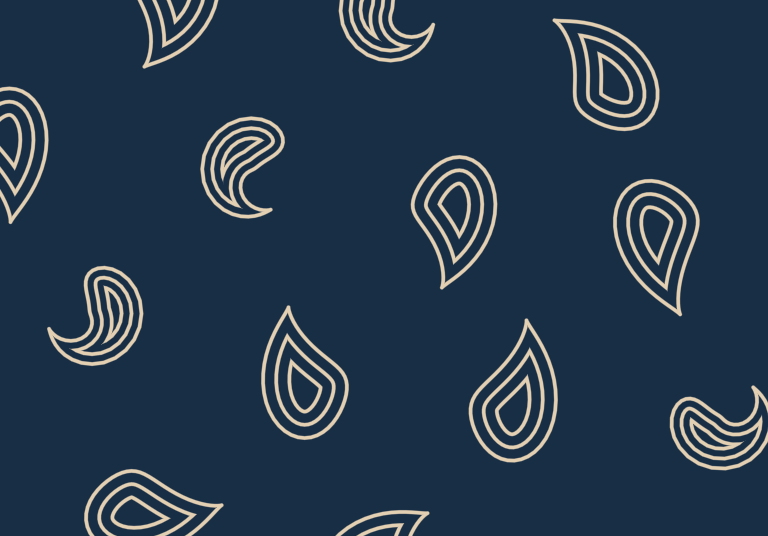
Write a Shadertoy shader that draws this pattern.

```glsl
// Cream paisley outlines scattered on navy: each motif is a teardrop polygon bent
// along an arc, and its signed distance gives three nested strokes.
// Motifs sit on a skewed lattice with hashed turn, bend and offset.

const vec3 NAVY  = vec3(0.09, 0.18, 0.27);
const vec3 CREAM = vec3(0.89, 0.81, 0.70);

const mat2  LATTICE = mat2(0.405, -0.062, 0.132, -0.338); // step vectors, canvas heights
const vec2  ORIGIN  = vec2(0.437, 0.656);
const float JITTER  = 0.035;
const float REACH   = 0.19;    // no motif extends beyond this radius
const float STROKE  = 0.0035;  // half line width
const float LENGTH  = 0.124;   // half length of a teardrop
const float WIDTH   = 0.112;
const float TAPER   = 1.6;     // higher gives a thinner tail
const float GAP     = 0.0245;  // distance between nested strokes
const int   SEGMENTS = 56;
const float TAU = 6.2831853;

vec3 hash3(vec2 c) {
    vec3 q = vec3(dot(c, vec2(127.1, 311.7)), dot(c, vec2(269.5, 183.3)), dot(c, vec2(419.2, 371.9)));
    return fract(sin(q + 4.7) * 4375.85);
}

mat2 rotation(float a) {
    float c = cos(a), s = sin(a);
    return mat2(c, s, -s, c);
}

// Point of the outline at parameter t; the tip lies at t = 0
vec2 paisleyPoint(float t, float len, float width, float bend) {
    float x = width * sin(t) * pow(abs(sin(0.5 * t)), TAPER);
    float along = cos(t) + 0.3;
    float radius = len / bend;
    float a = bend * along;
    vec2 bent = vec2(radius - (radius - x) * cos(a), (radius - x) * sin(a));
    return bent - len * vec2(0.15 * bend, 0.25);
}

// Signed distance to the closed outline, negative inside
float paisleyDistance(vec2 p, float len, float width, float bend) {
    float nearest = 1e3, side = 1.0;
    vec2 a = paisleyPoint(0.0, len, width, bend);
    for (int i = 1; i <= SEGMENTS; i++) {
        float t = TAU * float(i % SEGMENTS) / float(SEGMENTS);
        vec2 b = paisleyPoint(t, len, width, bend);
        vec2 e = b - a, w = p - a;
        vec2 d = w - e * clamp(dot(w, e) / max(dot(e, e), 1e-12), 0.0, 1.0);
        nearest = min(nearest, dot(d, d));
        // Each edge crossed by a horizontal ray flips the side
        bool above = p.y >= a.y, below = p.y < b.y;
        bool left = e.x * w.y > e.y * w.x;
        if (above == below && below == left) side = -side;
        a = b;
    }
    return side * sqrt(nearest);
}

// Distance to the nearest stroke of the motif in one lattice cell
float motifStrokes(vec2 p, vec2 cell) {
    vec3 h = hash3(cell);
    p -= LATTICE * cell + JITTER * (h.xy - 0.5);
    if (dot(p, p) > REACH * REACH) return 1.0;

    // Every third motif curls into a slim hook
    bool hook = mod(cell.x + cell.y, 3.0) < 0.5;
    float bend  = hook ? 2.1 : mix(0.45, 0.75, h.x);
    float len   = LENGTH * (hook ? 1.1 : mix(0.96, 1.06, h.y));
    float width = WIDTH * (hook ? 0.62 : 1.0);
    float gap   = GAP * (hook ? 0.75 : 1.0);

    p = rotation(TAU * h.z) * p;
    if (h.y > 0.5) p.x = -p.x;
    float d = paisleyDistance(p, len, width, bend);
    float ring = clamp(round(-d / gap), 0.0, 2.0);
    return abs(d + ring * gap);
}

void mainImage(out vec4 fragColor, in vec2 fragCoord) {
    vec2 p = fragCoord / iResolution.y - ORIGIN;
    float pixel = 1.0 / iResolution.y;

    // Check the nearest cell and its neighbours
    vec2 home = round(inverse(LATTICE) * p);
    float d = 1.0;
    for (int j = -1; j <= 1; j++)
        for (int i = -1; i <= 1; i++)
            d = min(d, motifStrokes(p, home + vec2(i, j)));

    float ink = 1.0 - smoothstep(-0.8 * pixel, 0.8 * pixel, d - STROKE);
    fragColor = vec4(mix(NAVY, CREAM, ink), 1.0);
}
```
